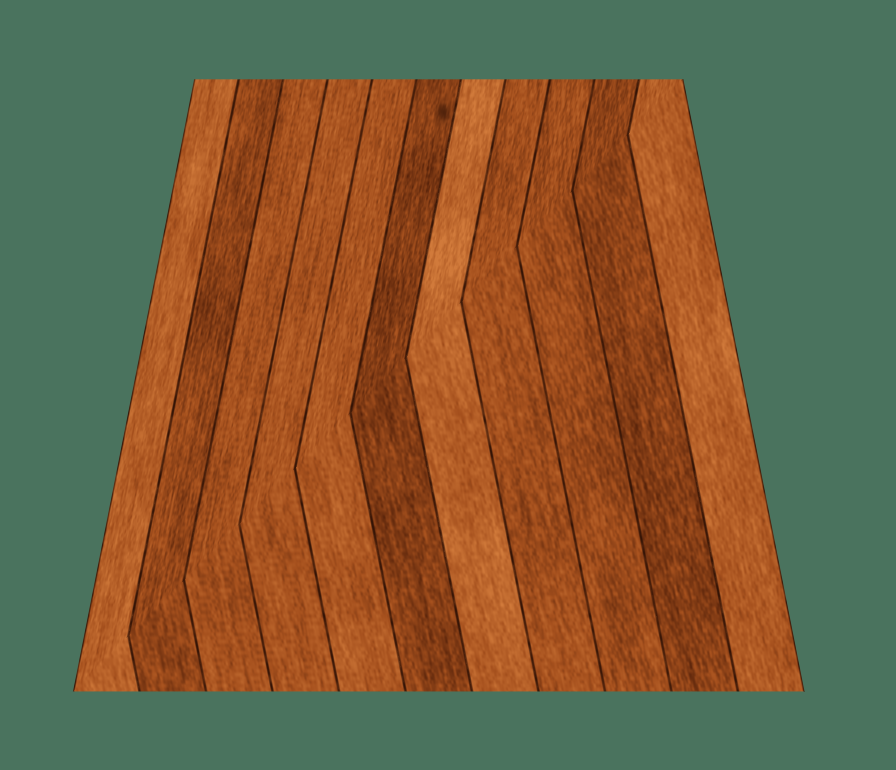
A Shadertoy shader for this texture:

```glsl
const vec3 BACKDROP = vec3(0.29, 0.45, 0.37);
const vec3 WOOD_DARK = vec3(0.35, 0.14, 0.04);
const vec3 WOOD_MID = vec3(0.65, 0.315, 0.115);
const vec3 WOOD_LIGHT = vec3(0.82, 0.48, 0.23);
const vec3 SEAM_COLOR = vec3(0.19, 0.07, 0.02);

// Lengths are fractions of the canvas height
const float CENTER_X = -0.012;
const float TOP = 0.897;
const float BOTTOM = 0.102;
const float HALF_TOP = 0.3177;
const float HALF_BOTTOM = 0.475;
const float SEAM_HALF_WIDTH = 0.0016;
const vec2 KNOT = vec2(0.006, 0.854);

const int PLANKS = 11;
const float PLANK_TONE[PLANKS] = float[](
    0.32, -0.22, 0.04, 0.10, 0.18, -0.38, 0.42, 0.02, -0.10, -0.24, 0.26);

float hash(vec2 p) {
    return fract(sin(dot(p, vec2(127.1, 311.7))) * 43758.5453);
}

float noise(vec2 p) {
    vec2 cell = floor(p), f = fract(p);
    f = f * f * (3.0 - 2.0 * f);
    return mix(mix(hash(cell), hash(cell + vec2(1, 0)), f.x),
               mix(hash(cell + vec2(0, 1)), hash(cell + vec2(1, 1)), f.x), f.y);
}

float signedNoise(vec2 p) {
    return 2.0 * noise(p) - 1.0;
}

// Soft band across one plank
float band(int plank, int target, float y, float center, float size) {
    float d = (y - center) / size;
    return plank == target ? exp(-d * d) : 0.0;
}

// Light figure and dark stains at fixed heights
float figure(int plank, float y) {
    return 0.35 * band(plank, 6, y, 0.85, 0.06)
         + 0.40 * band(plank, 6, y, 0.67, 0.05)
         + 0.35 * band(plank, 6, y, 0.30, 0.04)
         + 0.20 * band(plank, 10, y, 0.54, 0.10)
         - 0.28 * band(plank, 1, y, 0.58, 0.06)
         - 0.22 * band(plank, 9, y, 0.32, 0.12);
}

// Grain runs along y; across follows the bent planks from 0 to 1
float grain(float across, float y, float seed) {
    float v = y + 7.0 * seed;
    float mottle = signedNoise(vec2(across * 26.0, v * 13.0));
    float streak = signedNoise(vec2(across * 210.0, v * 9.0));
    float fibre = signedNoise(vec2(across * 290.0, v * 65.0));
    float speckle = signedNoise(vec2(across * 330.0, v * 210.0));
    return 0.17 * mottle + 0.20 * streak + 0.24 * fibre + 0.22 * speckle;
}

vec3 woodColor(float tone) {
    return tone < 0.0 ? mix(WOOD_MID, WOOD_DARK, min(-tone, 1.0))
                      : mix(WOOD_MID, WOOD_LIGHT, min(tone, 1.0));
}

void mainImage(out vec4 fragColor, in vec2 fragCoord) {
    vec2 p = (fragCoord - vec2(0.5 * iResolution.x, 0.0)) / iResolution.y;
    p.x -= CENTER_X;
    float aa = 1.0 / iResolution.y;

    // Two leaning plank families meet on the rising diagonal
    float lean = (HALF_BOTTOM - HALF_TOP) / (TOP - BOTTOM);
    float upper = (p.x + HALF_TOP + lean * (TOP - p.y)) / (2.0 * HALF_TOP);
    float lower = (p.x + HALF_BOTTOM + lean * (p.y - BOTTOM)) / (2.0 * HALF_BOTTOM);
    float across = min(upper, lower);
    float span = 2.0 * (upper < lower ? HALF_TOP : HALF_BOTTOM);
    float slot = across * float(PLANKS);
    int plank = clamp(int(floor(slot)), 0, PLANKS - 1);

    // Wood surface
    float tone = PLANK_TONE[plank] + figure(plank, p.y)
               + grain(across, p.y, float(plank));
    vec3 wood = woodColor(tone);
    vec2 knotOffset = (p - KNOT) / vec2(0.008, 0.012);
    wood = mix(wood, WOOD_DARK * 0.7, 0.8 * exp(-dot(knotOffset, knotOffset)));

    // Dark seams, slightly broken along their length
    float seamDistance = abs(fract(slot + 0.5) - 0.5) * span / float(PLANKS);
    float seam = 1.0 - smoothstep(-aa, aa, seamDistance - SEAM_HALF_WIDTH);
    seam *= mix(0.65, 1.0, noise(vec2(floor(slot + 0.5) * 9.0, p.y * 110.0)));
    wood = mix(wood, SEAM_COLOR, seam);

    // Trapezoid outline
    float inset = min(min(across, 1.0 - across) * span,
                      min(p.y - BOTTOM, TOP - p.y));
    float cover = smoothstep(-0.7 * aa, 0.7 * aa, inset);
    fragColor = vec4(mix(BACKDROP, wood, cover), 1.0);
}
```
